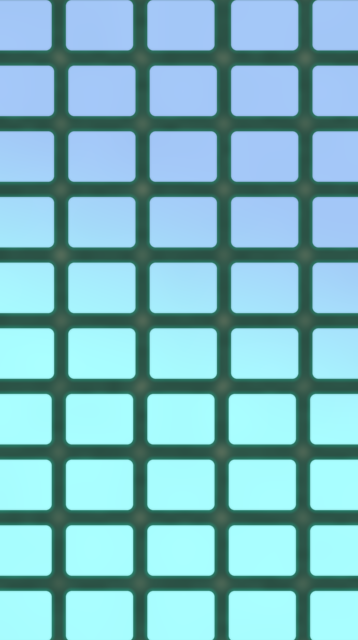
Give the GLSL for this pattern, as a Shadertoy shader.

```glsl
// Dark green lattice of rounded openings in front of a sky fading from cyan up to blue

float hash(vec2 p) {
    return fract(sin(dot(p, vec2(127.1, 311.7))) * 43758.5453);
}

float valueNoise(vec2 p) {
    vec2 i = floor(p), f = fract(p);
    f = f * f * (3.0 - 2.0 * f);
    return mix(mix(hash(i), hash(i + vec2(1, 0)), f.x),
               mix(hash(i + vec2(0, 1)), hash(i + vec2(1, 1)), f.x), f.y);
}

float roundedBox(vec2 p, vec2 halfSize, float radius) {
    vec2 q = abs(p) - halfSize + radius;
    return length(max(q, 0.0)) + min(max(q.x, q.y), 0.0) - radius;
}

// Tilted fade: the right side turns blue lower down
vec3 skyColor(vec2 p) {
    float height = p.y + 0.33 * (p.x - 0.28);
    vec3 sky = mix(vec3(0.66, 0.995, 1.0), vec3(0.64, 0.78, 0.97), smoothstep(0.36, 0.77, height));
    return sky + 0.012 * (valueNoise(p * 14.0) - 0.5);
}

// Teal light spills over the rims, joints carry a dusty warm spot
vec3 barColor(vec2 p, float depth, vec2 fromJoint, vec2 jointId) {
    vec3 rim = mix(vec3(0.14, 0.48, 0.40), vec3(0.16, 0.42, 0.35), p.y);
    vec3 bar = mix(rim, vec3(0.17, 0.325, 0.275), smoothstep(0.0, 0.0075, depth));
    bar *= 0.95 + 0.1 * valueNoise(p * vec2(45.0, 60.0));
    float spot = exp(-dot(fromJoint, fromJoint) / 0.00016);
    return mix(bar, vec3(0.40, 0.46, 0.38), spot * (0.35 + 0.35 * hash(jointId)));
}

void mainImage(out vec4 fragColor, in vec2 fragCoord) {
    vec2 p = fragCoord / iResolution.y;
    vec2 pitch = vec2(0.1272, 0.1026);

    // The middle rows sit slightly to the right
    float shift = smoothstep(0.386, 0.406, p.y)
                - smoothstep(0.899, 0.919, p.y) * (1.0 - smoothstep(0.34, 0.355, p.x));
    vec2 grid = (p - vec2(0.0919 + 0.0037 * shift, 0.0885)) / pitch;

    // Opening and nearest bar crossing
    vec2 fromCenter = (fract(grid) - 0.5) * pitch;
    vec2 jointId = floor(grid + 0.5);
    vec2 fromJoint = (grid - jointId) * pitch;
    float d = roundedBox(fromCenter, vec2(0.0526, 0.0395), 0.0095);

    // Soft edge between sky and bar
    float blur = max(0.0014, 0.75 / iResolution.y);
    vec3 sky = skyColor(p) * (1.0 - 0.05 * smoothstep(-0.004, 0.0, d));
    vec3 bar = barColor(p, d, fromJoint, jointId);
    fragColor = vec4(mix(sky, bar, smoothstep(-blur, blur, d)), 1.0);
}
```
